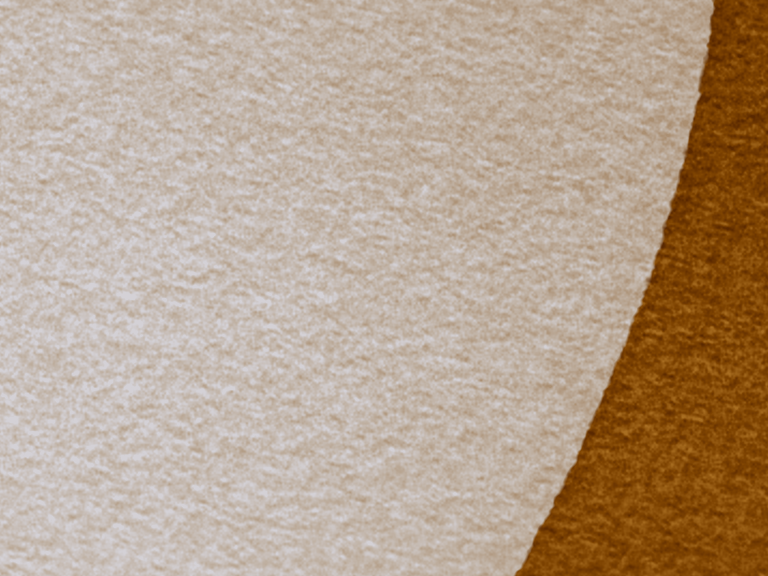
A WebGL 2 fragment shader for this texture:

```glsl
#version 300 es
precision highp float;

uniform vec2 u_resolution;
out vec4 fragColor;

// Pile colours
const vec3 CREAM_PIT = vec3(0.67, 0.56, 0.445);
const vec3 CREAM_MID = vec3(0.752, 0.695, 0.64);
const vec3 CREAM_TIP = vec3(0.83, 0.82, 0.84);
const vec3 BROWN_PIT = vec3(0.35, 0.155, 0.0);
const vec3 BROWN_MID = vec3(0.495, 0.265, 0.004);
const vec3 BROWN_TIP = vec3(0.66, 0.43, 0.13);

// Border x = A + B*y + C*y*y, in canvas heights
const vec3 BORDER = vec3(0.894, 0.560, -0.214);
const float BORDER_FRAY = 0.006;
const float BORDER_SOFT = 0.0038;

// Texture scales (cells per canvas height) and strengths
const vec2 CLUMP_SCALE = vec2(38.0, 66.0);
const vec2 TUFT_SCALE = vec2(82.0, 118.0);
const float FIBRE_SCALE = 185.0;
const float PILE_SLOPE = 0.22;
const float HEIGHT_GAIN = 0.34;
const float SLOPE_GAIN = 0.52;
const float FIBRE_GAIN = 0.62;

float hash(vec2 cell) {
    vec3 q = fract(vec3(cell.xyx) * 0.1031);
    q += dot(q, q.yzx + 33.33);
    return fract((q.x + q.y) * q.z);
}

float noise(vec2 p) {
    vec2 i = floor(p);
    vec2 f = fract(p);
    f = f * f * (3.0 - 2.0 * f);
    float low = mix(hash(i), hash(i + vec2(1.0, 0.0)), f.x);
    float high = mix(hash(i + vec2(0.0, 1.0)), hash(i + vec2(1.0, 1.0)), f.x);
    return mix(low, high, f.y);
}

// Height of the pile: broad clumps with smaller tufts
float pileHeight(vec2 p) {
    vec2 warp = vec2(noise(p * 19.0), noise(p * 19.0 + 41.0)) - 0.5;
    vec2 q = p + 0.016 * warp;
    q.y += PILE_SLOPE * q.x;
    return 0.52 * noise(q * CLUMP_SCALE) + 0.48 * noise(q * TUFT_SCALE + 19.0);
}

// Fine fibres on two turned lattices
float fibres(vec2 p) {
    vec2 turned = mat2(0.8, 0.6, -0.6, 0.8) * p;
    float coarse = noise(turned * FIBRE_SCALE + 7.0);
    float fine = noise(p * FIBRE_SCALE * 1.45);
    return 0.6 * coarse + 0.4 * fine - 0.5;
}

vec3 ramp(vec3 pit, vec3 mid, vec3 tip, float tone) {
    vec3 dark = mix(pit, mid, clamp(tone * 2.0, 0.0, 1.0));
    return mix(dark, tip, clamp(tone * 2.0 - 1.0, 0.0, 1.0));
}

void main() {
    vec2 p = gl_FragCoord.xy / u_resolution.y;
    float pixel = 1.0 / u_resolution.y;

    // Signed horizontal distance to the frayed border
    float fray = noise(p * 60.0 + 3.0) + 0.7 * noise(p * 140.0) - 0.85;
    float borderX = BORDER.x + p.y * (BORDER.y + BORDER.z * p.y);
    float side = p.x - borderX + BORDER_FRAY * fray;

    // Raking light on the pile, softer away from the focal band
    float height = pileHeight(p);
    float slope = height - pileHeight(p + vec2(-0.002, 0.007));
    float focus = 1.0 - 0.35 * smoothstep(0.22, 0.6, abs(p.y - 0.55));
    float relief = HEIGHT_GAIN * (height - 0.5) + SLOPE_GAIN * slope;
    float grain = FIBRE_GAIN * focus * fibres(p);

    // Cool light at left, warmer toward the border and the top
    float drift = noise(p * vec2(3.0, 4.5)) - 0.5;
    float creamTone = 0.74 - 0.30 * smoothstep(0.15, 1.15, p.x);
    creamTone -= 0.10 * smoothstep(0.45, 1.0, p.y);
    creamTone -= 0.08 * smoothstep(-0.12, 0.0, side);
    creamTone += relief + grain + 0.06 * drift;
    vec3 cream = ramp(CREAM_PIT, CREAM_MID, CREAM_TIP, creamTone);

    // Brown pile, shaded beside the raised cream edge
    float brownTone = 0.56 - 0.16 * smoothstep(0.25, 0.95, p.y);
    brownTone -= 0.16 * (1.0 - smoothstep(0.0, 0.045, side));
    brownTone += relief + grain * 1.1 + 0.06 * drift;
    vec3 brown = ramp(BROWN_PIT, BROWN_MID, BROWN_TIP, brownTone);

    float soft = max(BORDER_SOFT, pixel);
    vec3 colour = mix(cream, brown, smoothstep(-soft, soft, side));
    fragColor = vec4(colour, 1.0);
}
```
